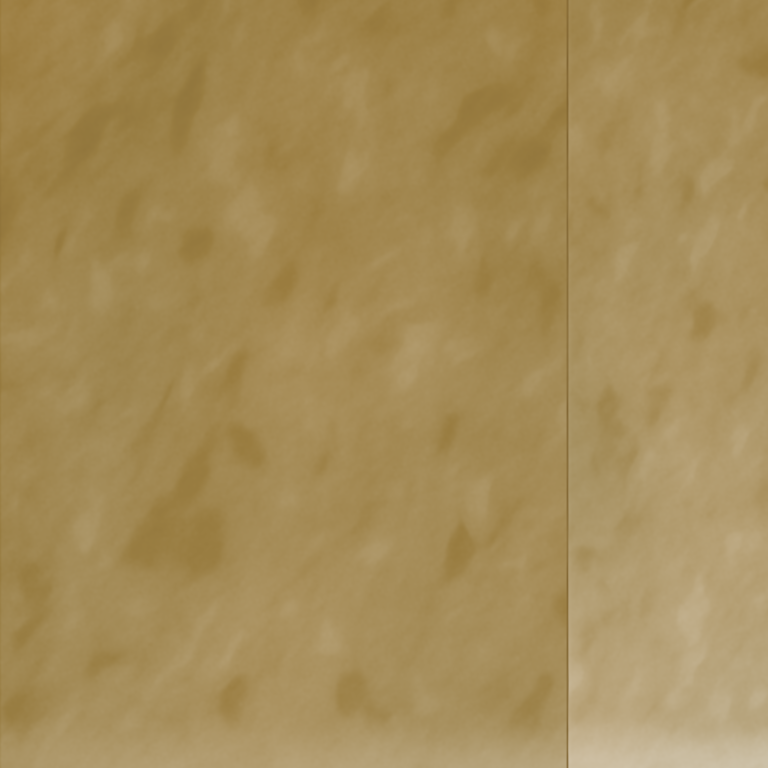
Write a WebGL 1 fragment shader that draws this texture.

```glsl
precision highp float;
// Aged ochre plaster: two panels split by a thin seam, paler towards the foot.
// Slanted mottling is layered cellular noise (soft random blobs), bent by sines;
// the resulting tone picks a colour between ochre and pale sand.

uniform vec2 u_resolution;

vec3 hash3(vec2 cell) {
  vec3 k = vec3(dot(cell, vec2(127.1, 311.7)),
                dot(cell, vec2(269.5, 183.3)),
                dot(cell, vec2(419.2, 371.9)));
  return fract(sin(k) * 4375.85);
}

// Sum of soft light and dark blobs, one per jittered cell, about -1..1.
float blobs(vec2 p) {
  vec2 cell = floor(p);
  float sum = 0.0;
  for (int j = -1; j <= 1; j++) {
    for (int i = -1; i <= 1; i++) {
      vec2 c = cell + vec2(float(i), float(j));
      vec3 h = hash3(c);
      vec2 d = p - c - h.xy;
      float falloff = max(0.0, 1.0 - dot(d, d));
      sum += (2.0 * h.z - 1.0) * falloff * falloff;
    }
  }
  return sum;
}

// Rotates so that x runs across the brush strokes and y along them.
vec2 strokeSpace(vec2 p, float angle, float stretch) {
  float c = cos(angle), s = sin(angle);
  return vec2(c * p.x - s * p.y, (s * p.x + c * p.y) / stretch);
}

void main() {
  vec2 uv = gl_FragCoord.xy / u_resolution;
  float pixel = 1.0 / u_resolution.x;
  float seamX = 0.739;
  float panel = step(seamX, uv.x);
  float depth = 1.0 - uv.y;

  // Each panel has its own mottling; the right one is finer and steeper.
  vec2 p = uv * mix(1.0, 1.25, panel) + panel * vec2(3.7, 1.9);
  p += 0.010 * sin(p.yx * vec2(17.0, 23.0) + 2.0 * sin(p * 11.0));
  p += 0.003 * sin(p.yx * vec2(71.0, 59.0) + 2.0 * sin(p * 43.0));
  vec2 stroke = strokeSpace(p, mix(0.5, 0.4, panel), 1.9);

  float broad = blobs(strokeSpace(p, 0.3, 1.3) * 5.0 + 2.6);
  float medium = blobs(stroke * 14.0 + 5.3);
  float small = blobs(stroke * 31.0 + 17.1);
  float fine = blobs(stroke * 66.0 + 31.7);
  float fibre = blobs(strokeSpace(uv, 0.9, 2.2) * 130.0);
  float grain = blobs(uv * 230.0);

  // Overall lighting: darker at the top left, pale at the lower right.
  float tone = 0.08 + 0.23 * depth;
  tone += panel * (0.09 + 0.15 * depth + 0.16 * depth * depth);
  tone -= 0.07 * (1.0 - smoothstep(0.0, 0.10, uv.x));
  float foot = 1.0 - smoothstep(0.0, 0.075, uv.y + 0.012 * medium + 0.008 * small);
  tone += foot * (0.15 + 0.28 * uv.x);

  // Mottling, then compact dark smudges and light scuffs gathered in patches.
  float calm = 1.0 - 0.6 * foot;
  float mottle = 0.075 * broad + 0.06 * medium + 0.06 * small + 0.04 * fine;
  float smudge = smoothstep(0.35, 1.2, -small - 0.45 * medium - 0.3 * broad - 0.2 * fine);
  float scuff = smoothstep(0.5, 1.2, small + 0.5 * fine + 0.3 * medium);
  tone += (mottle + 0.07 * scuff - 0.13 * smudge) * calm;
  tone += 0.026 * fibre + 0.022 * grain;

  // Thin, soft, uneven seam with a faint light rim, and a shaded left edge.
  float seam = 1.0 - smoothstep(0.0, 0.0012 + pixel, abs(uv.x - seamX));
  float rim = panel * (1.0 - smoothstep(0.002, 0.007, uv.x - seamX));
  tone += 0.05 * rim;
  tone -= 0.12 * (1.0 - smoothstep(0.0, 0.003, uv.x));

  // Pale tones run ochre to sand; dark ones fade to umber, less saturated.
  vec3 ochre = vec3(0.60, 0.49, 0.255);
  vec3 sand = vec3(0.78, 0.72, 0.60);
  vec3 umber = vec3(0.46, 0.35, 0.15);
  vec3 color = mix(ochre, sand, clamp(tone, 0.0, 1.3));
  color = mix(color, umber, clamp(-tone, 0.0, 0.8));
  color += vec3(0.006, -0.002, -0.008) * (broad + 0.6 * (uv.y - 0.5));
  color = mix(color, umber, seam * (0.55 + 0.15 * fine + 0.1 * small));
  gl_FragColor = vec4(color, 1.0);
}
```
